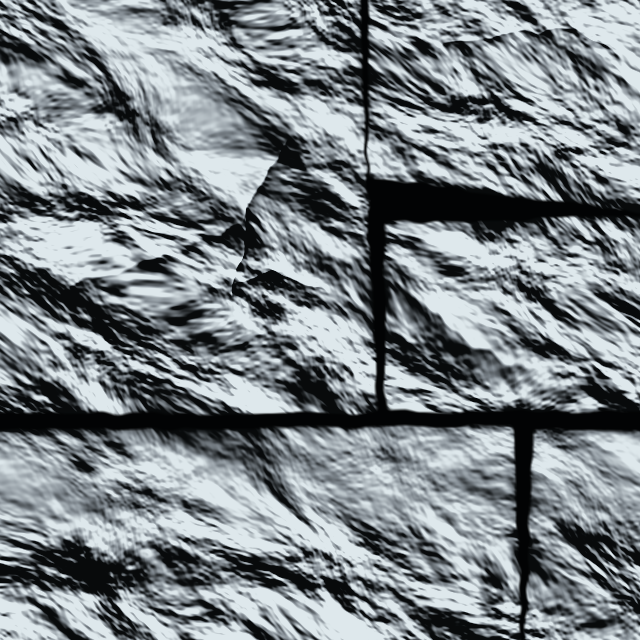
Write a three.js fragment shader that draws this texture.

```glsl
// Draws a close view of rough split-stone blocks with thin, dark dry joints.
varying vec2 vUv;

const vec3 JOINT_COLOR = vec3(0.008, 0.012, 0.014);
const vec3 SHADOW_COLOR = vec3(0.03, 0.04, 0.045);
const vec3 STONE_COLOR = vec3(0.53, 0.565, 0.595);
const vec3 LIGHT_COLOR = vec3(0.87, 0.91, 0.925);
const vec2 LIGHT_DIR = vec2(0.34, 0.94);
const float GRAIN_SCALE = 10.0;
const float RELIEF = 0.34;       // contrast of the lit grain
const float EDGE_WOBBLE = 0.007; // raggedness of block edges
const float EDGE_SOFT = 0.003;
const float CORNER = 0.012;

float hash(vec2 p) {
  vec3 q = fract(p.xyx * 0.1031);
  q += dot(q, q.yzx + 33.33);
  return fract((q.x + q.y) * q.z);
}

float noise(vec2 p) {
  vec2 i = floor(p), f = fract(p);
  f = f * f * (3.0 - 2.0 * f);
  return mix(mix(hash(i), hash(i + vec2(1.0, 0.0)), f.x),
             mix(hash(i + vec2(0.0, 1.0)), hash(i + 1.0), f.x), f.y);
}

// Chipped relief, drawn out along a falling diagonal.
float relief(vec2 p) {
  vec2 q = mat2(0.86, 0.51, -0.51, 0.86) * p * vec2(1.0, 1.1);
  q = vec2(q.x * 0.8, q.y * 1.25) * GRAIN_SCALE + 20.0;
  q += 0.7 * vec2(noise(q * 0.8), noise(q * 0.8 + 31.0));
  float h = 0.0, amp = 1.0 / GRAIN_SCALE;
  for (int i = 0; i < 5; i++) {
    h += amp * noise(q);
    q = mat2(1.95, 0.45, -0.45, 1.95) * q + 17.0;
    amp *= 0.5;
  }
  return h;
}

float softMin(float a, float b) {
  float k = max(CORNER - abs(a - b), 0.0) / CORNER;
  return min(a, b) - k * k * CORNER * 0.25;
}

// Inside distance of a block; sides are left, bottom, right, top.
float block(vec2 p, vec4 side, vec4 tilt) {
  vec4 e = side + tilt * p.yxyx;
  return softMin(softMin(p.x - e.x, e.z - p.x), softMin(p.y - e.y, e.w - p.y));
}

// Broken step from a to b: bright lip on its left, shadow on its right.
float ledge(vec2 p, vec2 a, vec2 b, float w) {
  float len = distance(a, b);
  vec2 d = (b - a) / len, q = p - a;
  float s = d.x * q.y - d.y * q.x;
  float over = max(abs(dot(q, d) - 0.5 * len) - 0.5 * len, 0.0);
  float lip = 0.22 * exp(-s * s / (w * w)) * smoothstep(0.0, 0.3 * w, s);
  float shade = 0.62 * exp(min(s, 0.0) / w) * (1.0 - smoothstep(-0.1 * w, 0.3 * w, s));
  return exp(-over * over / (w * w)) * (lip - shade);
}

float pit(vec2 p, vec2 center, vec2 radius) {
  vec2 q = (p - center) / radius;
  return -0.6 * exp(-pow(dot(q, q), 1.5));
}

float band(float x, float center, float width) {
  x = (x - center) / width;
  return exp(-x * x);
}

void main() {
  vec2 p = vUv;
  vec2 jitter = vec2(noise(p * 38.0), noise(p * 38.0 + 70.0)) - 0.5;
  vec2 e = p + EDGE_WOBBLE * jitter;

  // Block layout
  float tall = block(e, vec4(-1.0, 0.354, 0.607, 2.0), vec4(0.0, 0.0, -0.047, 0.0));
  float upper = block(e, vec4(0.583, 0.798, 2.0, 2.0), vec4(-0.01, -0.13, 0.0, 0.0));
  float middle = block(e, vec4(0.601, 0.357, 2.0, 0.633), vec4(0.0, 0.0, 0.0, 0.03));
  float lower = block(e, vec4(-1.0, -1.0, 0.814, 0.328), vec4(0.0, 0.0, -0.032, 0.008));
  float corner = block(e, vec4(0.82, -1.0, 2.0, 0.328), vec4(0.04, 0.0, 0.0, 0.0));
  float inside = max(max(max(tall, upper), middle), max(lower, corner));

  // Smooth faces: a wedge on the tall block and the top of the lower course
  float wedge = band(p.x + 0.65 * p.y, 0.84, 0.12) * smoothstep(0.55, 0.72, p.y) * step(0.0, tall);
  float course = step(p.y, 0.34);
  float calm = max(wedge, course * smoothstep(0.14, 0.22, p.y));

  // Directional light over the relief, with scattered cavities
  float slope = (relief(p) - relief(p + LIGHT_DIR * 0.004)) / 0.004;
  float tone = 0.60 + RELIEF * slope * (1.0 - 0.5 * calm);
  tone += 0.30 * (noise(p * 7.0 + 5.0) - 0.5) * (1.0 - 0.5 * calm) + 0.13 * wedge;
  tone -= 0.35 * smoothstep(0.66, 0.9, noise(p * vec2(17.0, 24.0) + 9.0)) * (1.0 - calm);

  // Steps, ridges and pits on the tall block
  vec2 r = p + 0.014 * jitter;
  float marks = ledge(r, vec2(0.12, 0.55), vec2(0.25, 0.60), 0.02);
  marks += ledge(r, vec2(0.26, 0.60), vec2(0.36, 0.64), 0.025);
  marks += ledge(r, vec2(0.368, 0.54), vec2(0.39, 0.67), 0.008);
  marks += ledge(r, vec2(0.39, 0.67), vec2(0.445, 0.765), 0.014);
  marks += ledge(r, vec2(0.45, 0.765), vec2(0.52, 0.70), 0.025);
  marks += ledge(r, vec2(0.38, 0.555), vec2(0.43, 0.572), 0.009);
  marks += ledge(r, vec2(0.43, 0.572), vec2(0.495, 0.55), 0.009);
  marks += pit(r, vec2(0.316, 0.47), vec2(0.03, 0.012));
  // Right-hand blocks
  marks += ledge(r, vec2(0.70, 0.932), vec2(0.89, 0.957), 0.012);
  marks += ledge(r, vec2(0.90, 0.96), vec2(0.96, 0.91), 0.012);
  marks += pit(r, vec2(0.97, 0.79), vec2(0.026, 0.016)) + pit(r, vec2(0.89, 0.763), vec2(0.024, 0.014));
  marks += ledge(r, vec2(0.61, 0.555), vec2(0.72, 0.47), 0.03);
  marks += ledge(r, vec2(0.72, 0.46), vec2(0.82, 0.425), 0.024);
  marks += ledge(r, vec2(0.86, 0.473), vec2(0.945, 0.414), 0.014);
  // Lower course
  marks += pit(r, vec2(0.13, 0.268), vec2(0.03, 0.015)) + pit(r, vec2(0.325, 0.03), vec2(0.034, 0.014));
  marks += course * (0.13 * band(r.y, 0.17, 0.022) - 0.17 * band(r.y, 0.115, 0.035));
  marks -= 0.30 * course * smoothstep(0.26, 0.34, p.y) * (1.0 - smoothstep(0.45, 0.6, p.x));
  tone = clamp(tone + marks - 0.25 * exp(-max(inside, 0.0) / 0.008), 0.0, 1.0);

  // Stone tones, then the joints
  vec3 stone = mix(SHADOW_COLOR, STONE_COLOR, smoothstep(0.0, 0.6, tone));
  stone = mix(stone, LIGHT_COLOR, smoothstep(0.45, 0.95, tone));
  gl_FragColor = vec4(mix(JOINT_COLOR, stone, smoothstep(-EDGE_SOFT, EDGE_SOFT, inside)), 1.0);
}
```
